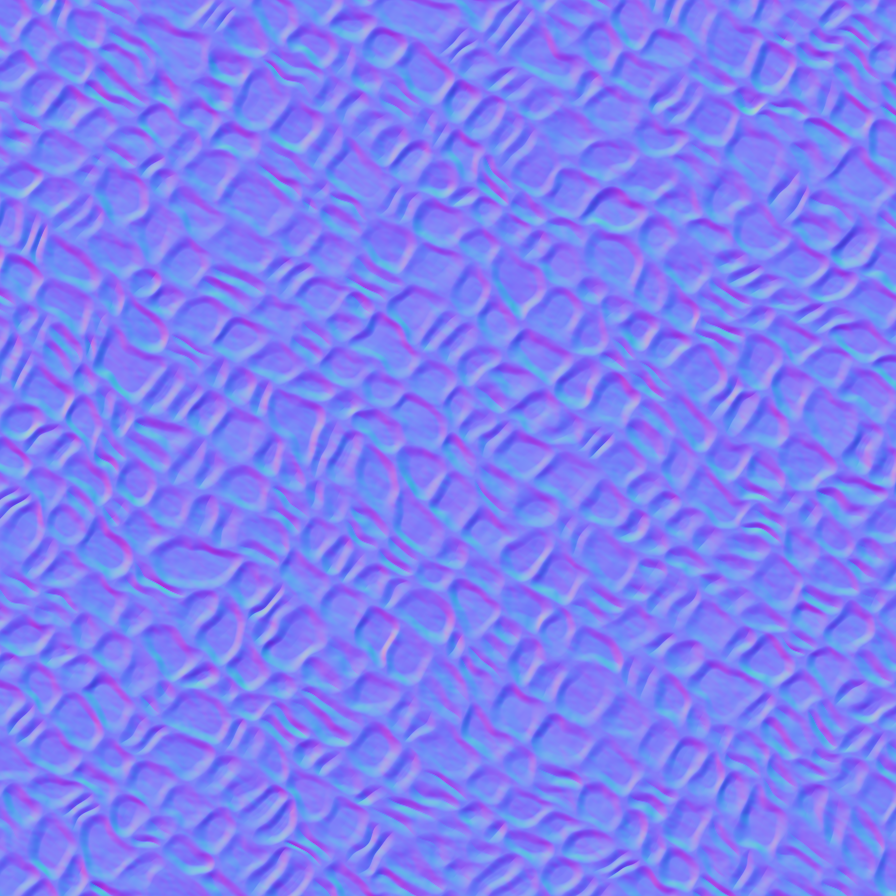
Give the GLSL for this texture map, as a Shadertoy shader.

```glsl
// Normal map of a scaly, cobbled hide: slanted wavy rows of domed plates.
// A height field is built from irregular rows cut by jittered joints, then
// its slope is found by central differences and coded as a colour.

#define ROWS 22.0         // rows per canvas height
#define COLS 19.5         // plates per canvas length along a row
#define SLANT 0.64        // downward angle of the rows, radians
#define WAVE 0.013        // wide bending of the rows
#define RAGGED 0.0045     // small wobble of the plate outlines
#define RIM 0.25          // width of the plate rim, in rows
#define RIM_HEIGHT 0.0037 // height of the rim, in canvas units
#define GRAIN 0.0011      // height of the surface grain
#define SPLIT 0.2         // share of plates cut in two, each way
#define SLOPE_GAIN vec2(0.84, 1.0)
#define SAMPLE_STEP 0.001

float hash(vec2 p) {
    return fract(sin(dot(p, vec2(127.1, 311.7))) * 43758.545);
}

float noise(vec2 p) {
    vec2 i = floor(p), f = fract(p);
    f = f * f * (3.0 - 2.0 * f);
    return mix(mix(hash(i), hash(i + vec2(1, 0)), f.x),
               mix(hash(i + vec2(0, 1)), hash(i + vec2(1, 1)), f.x), f.y);
}

vec2 noise2(vec2 p) {
    return vec2(noise(p), noise(p + vec2(37.0, 71.0))) - 0.5;
}

// Smooth minimum, rounds the plate corners
float softMin(float a, float b, float k) {
    float h = max(k - abs(a - b), 0.0) / k;
    return min(a, b) - 0.25 * h * h * k;
}

// Wavy border below a row
float rowEdge(float row, float x) {
    return row + 0.55 * (noise(vec2(x * 0.8, row * 17.0)) - 0.5);
}

// Jittered joint at the left of a plate
float joint(float plate, float row) {
    return plate + 0.6 * (hash(vec2(plate, row * 3.0 + 5.0)) - 0.5);
}

float height(vec2 p) {
    // Rotated and bent frame: x along the rows, y across them
    float c = cos(SLANT), s = sin(SLANT);
    vec2 q = vec2(c * p.x - s * p.y, s * p.x + c * p.y);
    vec2 flat_q = q;
    q += WAVE * 2.0 * noise2(q * 8.0) + RAGGED * 2.0 * noise2(q * 48.0);

    // Row holding the point
    float x = q.x * COLS, v = q.y * ROWS, row = floor(v);
    if (v < rowEdge(row, x)) row -= 1.0;
    else if (v > rowEdge(row + 1.0, x)) row += 1.0;
    float low = rowEdge(row, x), high = rowEdge(row + 1.0, x);

    // Plate holding the point, with joints leaning a little by row
    float lean = 0.5 * (hash(vec2(row, 9.0)) - 0.5);
    float u = x + 10.0 * hash(vec2(row, 2.0)) + lean * (v - row - 0.5);
    float plate = floor(u);
    if (u < joint(plate, row)) plate -= 1.0;
    else if (u > joint(plate + 1.0, row)) plate += 1.0;
    float left = joint(plate, row), right = joint(plate + 1.0, row);

    // Some plates are cut in two
    vec2 id = vec2(plate, row);
    float kind = hash(id + 31.0), cut = mix(0.38, 0.62, hash(id + 47.0));
    if (kind < SPLIT) {
        float m = mix(low, high, cut);
        if (v < m) high = m; else { low = m; id += 0.37; }
    } else if (kind > 1.0 - SPLIT) {
        float m = mix(left, right, cut);
        if (u < m) right = m; else { left = m; id += 0.37; }
    }

    // Rounded distance to the outline, in rows
    float stretch = ROWS / COLS;
    float across = min(v - low, high - v);
    float along = min(u - left, right - u) * stretch;
    float d = max(softMin(across, along, 0.3), 0.0);

    // Steep rim, gentle dome and a tilt of its own for each plate
    float rim = smoothstep(0.0, RIM, d);
    float strength = mix(0.65, 1.15, hash(id + 13.0)) * mix(0.75, 1.2, noise(q * 30.0));
    vec2 tilt = vec2(hash(id + 3.0), hash(id + 7.0)) - 0.5;
    vec2 middle = vec2(u, v) - 0.5 * vec2(left + right, low + high);
    float h = RIM_HEIGHT * strength * (rim + 0.5 * d);
    h += 0.006 * rim * dot(tilt, middle);

    // Grain drawn out along the rows, plus finer pits
    h += GRAIN * noise(flat_q * vec2(55.0, 105.0));
    h += 0.4 * GRAIN * noise(flat_q * vec2(130.0, 215.0) + 50.0);
    return h;
}

void mainImage(out vec4 fragColor, in vec2 fragCoord) {
    vec2 p = fragCoord / iResolution.y;
    vec2 e = vec2(SAMPLE_STEP, 0.0);
    vec2 slope = vec2(height(p + e.xy) - height(p - e.xy),
                      height(p + e.yx) - height(p - e.yx)) / (2.0 * SAMPLE_STEP);

    // Green points down; blue is held slightly below full
    vec3 n = normalize(vec3(-slope * SLOPE_GAIN, 1.0));
    vec3 color = 0.5 + 0.5 * vec3(n.x, -n.y, n.z) - vec3(0.0, 0.0, 0.025);
    fragColor = vec4(color, 1.0);
}
```
